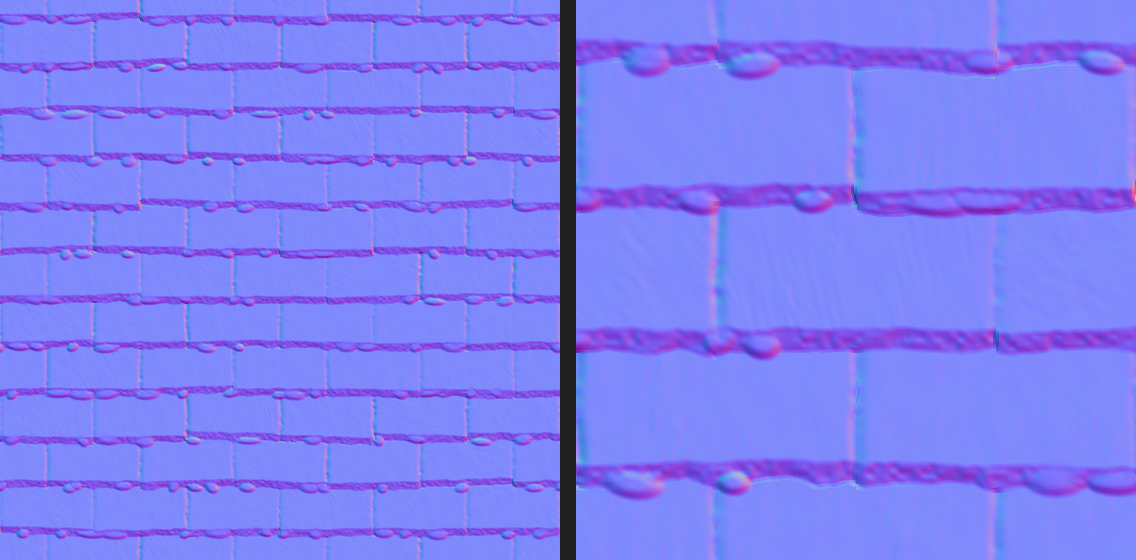
Left, the full canvas; right, a detail of the centre.
Write a WebGL 2 fragment shader that draws this texture map.

```glsl
#version 300 es
precision highp float;
// Tangent-space normal map of a brick wall: 6 by 12 bricks in running bond.
// A height field (leaning faces, rough lower lips, thin upright joints and
// squeezed-out mortar blobs) is differentiated to give the surface normal.
uniform vec2 u_resolution;
out vec4 fragColor;

// Lengths are in brick heights; a brick is 2 wide and 1 high.
const float COLUMNS = 6.0;
const float ROWS = 12.0;
const float LINE_OFFSET = 0.67;   // height of the lowest bed joint
const float LEAN = 0.08;          // face slope, also the drop under each lip
const float LIP_WIDTH = 0.16;
const float LIP_SHIFT = 0.085;    // offset and slant of each lower edge
const float LIP_RAGGED = 0.035;
const float LIP_ROUGHNESS = 0.018;
const float JOINT_WIDTH = 0.034;
const float JOINT_DEPTH = 0.026;
const float BRICK_STEP = 0.012;   // height variation between bricks
const float GRAIN = 0.0022;
const float BLOB_CELL = 0.75;
const float BLOB_SHARE = 0.7;
const float BLOB_LEVEL = -0.005;
const float STEEP_FALLOFF = 2.6;  // how fast blue drops on steep slopes
const float FACE_BLUE = 0.985;
const float SAMPLE_STEP = 0.02;

float hash(vec2 p) {
  return fract(sin(dot(p, vec2(127.1, 311.7))) * 43758.5453);
}

float noise(vec2 p) {
  vec2 i = floor(p), f = fract(p);
  f = f * f * (3.0 - 2.0 * f);
  return mix(mix(hash(i), hash(i + vec2(1, 0)), f.x),
             mix(hash(i + vec2(0, 1)), hash(i + vec2(1, 1)), f.x), f.y);
}

struct Brick {
  vec2 id;      // wrapped column and row
  float x;      // -1 at the left end, 1 at the right end
  float groove; // depth of the nearest upright joint
};

Brick brickAt(float x, float row, float y) {
  float s = 0.5 * (x + mod(row, 2.0));
  float joint = floor(s + 0.5);
  vec2 jointId = vec2(mod(joint, COLUMNS), mod(row, ROWS));
  float seed = 40.0 * hash(jointId + 3.7);
  float wobble = noise(vec2(y * 4.0, seed)) + 0.4 * noise(vec2(y * 18.0, seed + 9.0)) - 0.7;
  s += 0.016 * wobble * (1.0 - 2.0 * abs(s - joint));
  // The right wall of the groove is wider than the left one.
  float across = 2.0 * (s - joint) / JOINT_WIDTH;
  across *= across > 0.0 ? 0.65 : 1.0;
  float depth = JOINT_DEPTH * mix(0.35, 1.1, hash(jointId)) * mix(0.5, 1.3, noise(vec2(y * 14.0, seed + 5.0)));
  Brick b;
  b.id = vec2(mod(floor(s), COLUMNS), mod(row, ROWS));
  b.x = 2.0 * fract(s) - 1.0;
  b.groove = depth * exp(-across * across);
  return b;
}

// Lower edge of a brick: offset, slant and ragged outline.
float lipLine(Brick b) {
  float seed = 50.0 * hash(b.id + 1.3);
  float shift = hash(b.id + 5.1) - 0.5 + b.x * (hash(b.id + 8.6) - 0.5);
  float ragged = noise(vec2(b.x * 4.0, seed)) + 0.5 * noise(vec2(b.x * 14.0, seed + 7.0)) - 0.75;
  return LIP_SHIFT * shift + LIP_RAGGED * ragged;
}

// Faint scratches, turned differently on each brick and broken into patches.
float faceGrain(Brick b, float y) {
  float angle = 2.4 * (hash(b.id + 2.2) - 0.5);
  float c = cos(angle), s = sin(angle);
  vec2 p = mat2(c, s, -s, c) * vec2(2.0 * b.x, y) + 37.0 * hash(b.id);
  float patches = noise(p * 2.5 + 20.0);
  float scratches = noise(p * vec2(4.0, 13.0)) + 0.5 * noise(p * vec2(14.0, 26.0) + 5.0);
  return GRAIN * (1.6 * patches * scratches + 1.5 * noise(p * 4.0 + 11.0));
}

// Coverage by the mortar blobs along one bed joint.
float blobCover(float x, float y, float row) {
  float cover = 0.0, cell = floor(x / BLOB_CELL);
  for (float k = -1.0; k <= 1.0; k++) {
    vec2 id = vec2(mod(cell + k, 2.0 * COLUMNS / BLOB_CELL), mod(row, ROWS));
    float size = hash(id + 4.4);
    vec2 center = vec2((cell + k + hash(id + 6.1)) * BLOB_CELL, -0.11 + 0.06 * (hash(id + 9.3) - 0.5));
    vec2 radius = vec2(mix(0.13, 0.36, size * size), mix(0.085, 0.14, hash(id + 7.7)));
    vec2 d = (vec2(x, y) - center) / radius;
    d.y += 0.6 * d.x * (hash(id + 2.9) - 0.5);
    float dome = smoothstep(0.0, 1.0, 1.0 - dot(d, d));
    cover = max(cover, dome * step(hash(id + 0.6), BLOB_SHARE));
  }
  return cover;
}

float surfaceHeight(vec2 q) {
  float v = q.y - LINE_OFFSET;
  float row = floor(v + 0.3);
  float y = v - row;
  Brick b = brickAt(q.x, row, y);
  float seed = 30.0 * hash(b.id + 11.0);
  float width = LIP_WIDTH * mix(0.75, 1.2, noise(vec2(b.x * 4.0, seed)));
  float rise = clamp((y - lipLine(b)) / width + 0.9, 0.0, 1.0);
  float rough = noise(vec2(b.x * 18.0, y * 20.0) + seed) - 0.5;
  float height = LEAN * (rise - 1.0 - y) + LIP_ROUGHNESS * rough * 4.0 * rise * (1.0 - rise);
  float faceY = y;
  if (rise <= 0.0) {
    faceY = y + 1.0;
    b = brickAt(q.x, row - 1.0, faceY);
  }
  height += faceGrain(b, faceY) - b.groove + BRICK_STEP * (hash(b.id + 3.3) - 0.5);
  return mix(height, BLOB_LEVEL, 0.8 * blobCover(q.x, y, row));
}

void main() {
  vec2 q = gl_FragCoord.xy / u_resolution * vec2(2.0 * COLUMNS, ROWS);
  vec2 e = vec2(SAMPLE_STEP, 0.0);
  vec2 slope = vec2(surfaceHeight(q + e.xy) - surfaceHeight(q - e.xy),
                    surfaceHeight(q + e.yx) - surfaceHeight(q - e.yx)) / (2.0 * SAMPLE_STEP);
  vec3 normal = normalize(vec3(-slope, 1.0));
  normal.z = FACE_BLUE * pow(normal.z, STEEP_FALLOFF);
  fragColor = vec4(0.5 + 0.5 * normal, 1.0);
}
```
